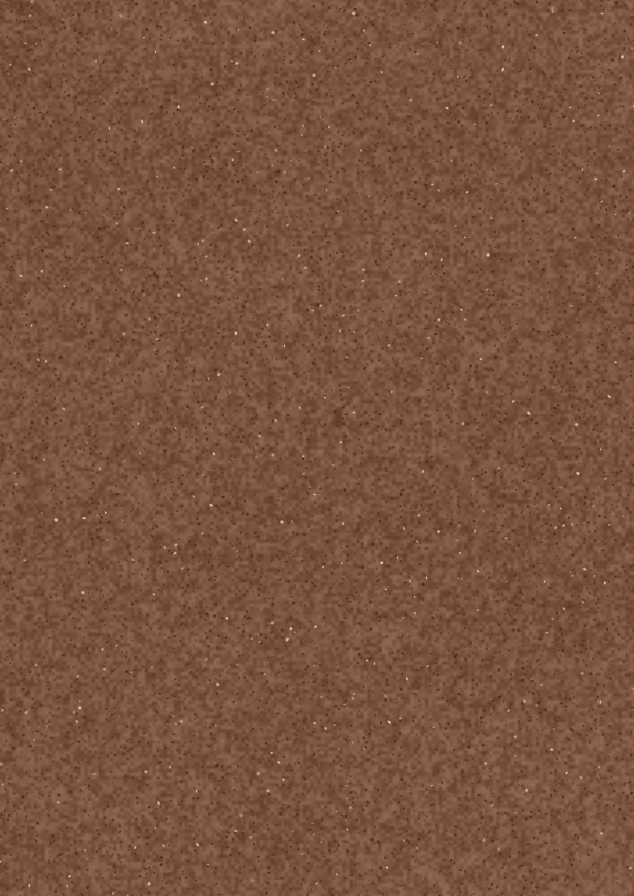
Give the GLSL for this texture, as a WebGL 2 fragment shader.

```glsl
#version 300 es
precision highp float;
// Reddish brown granular sheet with fine dark flecks and sparse pale chips.

#define BASE_COLOR vec3(0.488, 0.328, 0.248)
#define DARK_COLOR vec3(0.245, 0.150, 0.100)
#define PALE_COLOR vec3(0.900, 0.760, 0.660)
#define DARK_CELL 0.0066
#define PALE_CELL 0.0125
#define DARK_CHANCE 0.40
#define PALE_CHANCE 0.085
#define DARK_RADIUS 0.0019
#define PALE_RADIUS 0.0020
#define EDGE_SOFTNESS 0.0011
#define GRAIN_SIZE 0.0040
#define GRAIN_CONTRAST 0.125

uniform vec2 u_resolution;
out vec4 fragColor;

// Integer hash giving three independent values in 0..1
vec3 hash3(vec2 cell, uint seed) {
    uvec3 v = uvec3(ivec3(ivec2(cell), int(seed)));
    v = v * 1664525u + 1013904223u;
    v.x += v.y * v.z; v.y += v.z * v.x; v.z += v.x * v.y;
    v ^= v >> 16u;
    v.x += v.y * v.z; v.y += v.z * v.x; v.z += v.x * v.y;
    return vec3(v >> 8u) / 16777216.0;
}

// Smooth value noise centred on zero
float valueNoise(vec2 p, uint seed) {
    vec2 cell = floor(p);
    vec2 t = fract(p);
    t = t * t * (3.0 - 2.0 * t);
    float bottom = mix(hash3(cell, seed).x, hash3(cell + vec2(1, 0), seed).x, t.x);
    float top = mix(hash3(cell + vec2(0, 1), seed).x, hash3(cell + vec2(1, 1), seed).x, t.x);
    return mix(bottom, top, t.y) - 0.5;
}

// Scattered, randomly turned oval flecks; returns their opacity
float flecks(vec2 p, float cellSize, float chance, float radius, float softness, uint seed) {
    vec2 home = floor(p / cellSize);
    float cover = 0.0;
    for (int y = -1; y <= 1; y++) {
        for (int x = -1; x <= 1; x++) {
            vec2 cell = home + vec2(x, y);
            vec3 place = hash3(cell, seed);
            if (place.z > chance) continue;
            vec3 shape = hash3(cell, seed + 1u);
            vec2 d = p - (cell + place.xy) * cellSize;
            float angle = shape.x * 6.2832;
            float c = cos(angle), s = sin(angle);
            d = mat2(c, -s, s, c) * d;
            d.y *= mix(1.0, 1.9, shape.y);
            float r = radius * mix(0.5, 1.0, shape.z);
            float strength = mix(0.35, 1.0, hash3(cell, seed + 2u).x);
            float inside = 1.0 - smoothstep(r - softness, r + softness, length(d));
            cover = max(cover, inside * strength);
        }
    }
    return cover;
}

void main() {
    vec2 p = gl_FragCoord.xy / u_resolution.y;
    float softness = max(EDGE_SOFTNESS, 0.5 / u_resolution.y);

    // Fine grain over faint broad mottling
    float grain = valueNoise(p / GRAIN_SIZE, 11u);
    grain += 0.45 * valueNoise(p / (GRAIN_SIZE * 2.7), 12u);
    float mottle = valueNoise(p * 6.0, 13u) + 0.6 * valueNoise(p * 17.0, 14u);
    vec3 color = BASE_COLOR + GRAIN_CONTRAST * grain + 0.016 * mottle;

    // Dark flecks, then pale chips on top
    float dark = flecks(p, DARK_CELL, DARK_CHANCE, DARK_RADIUS, softness, 21u);
    float pale = flecks(p, PALE_CELL, PALE_CHANCE, PALE_RADIUS, softness, 31u);
    color = mix(color, DARK_COLOR, 0.8 * dark);
    color = mix(color, PALE_COLOR, pale);

    fragColor = vec4(color, 1.0);
}
```
